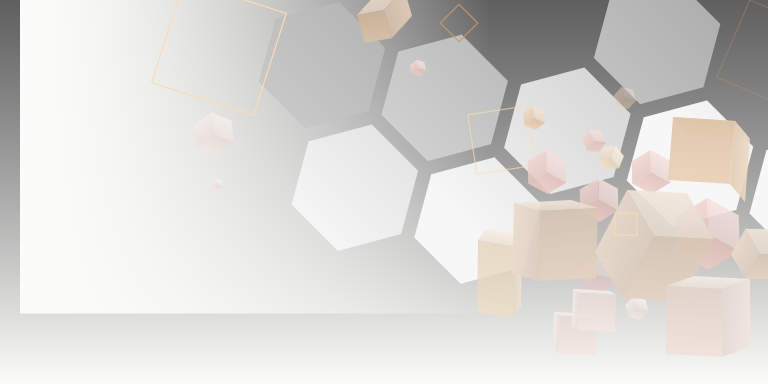
Give the GLSL for this background, as a WebGL 1 fragment shader.

```glsl
precision highp float;
uniform vec2 u_resolution;

const vec2 GRID = vec2(768.0, 384.0);  // layout units, y pointing down
const vec3 DARK = vec3(0.375);
const vec3 PALE = vec3(0.985, 0.985, 0.98);
const vec3 PEACH = vec3(0.89, 0.79, 0.68);
const vec3 CREAM = vec3(0.91, 0.85, 0.76);
const vec3 SAND = vec3(0.87, 0.8, 0.73);
const vec3 PINK = vec3(0.9, 0.77, 0.74);
const vec3 BLUSH = vec3(0.93, 0.88, 0.86);
const vec3 GOLD = vec3(0.98, 0.86, 0.71);
const vec3 COPPER = vec3(0.78, 0.6, 0.44);
const vec2 PANEL_X = vec2(20.0, 490.0);
const float PANEL_BOTTOM = 313.5;
const vec2 HEX_ORIGIN = vec2(322.0, 65.0);
const float HEX_STEP = 127.0;
const float HEX_APOTHEM = 56.7;
const float THIRD_TURN = 2.0944;

vec2 pos;
vec3 color;
float pixel;

float coverage(float inset) { return clamp(inset / pixel + 0.5, 0.0, 1.0); }
float cross2(vec2 a, vec2 b) { return a.x * b.y - a.y * b.x; }
vec2 heading(float angle) { return vec2(cos(angle), sin(angle)); }

// Translucent parallelogram spanned by u and v from a corner
void facet(vec2 corner, vec2 u, vec2 v, vec3 tint, float alpha) {
  vec2 d = pos - corner;
  float area = cross2(u, v);
  vec2 q = vec2(cross2(d, v), cross2(u, d)) / area;
  vec2 inset = (0.5 - abs(q - 0.5)) * abs(area) / vec2(length(v), length(u));
  color = mix(color, tint + 0.05 * (q.y - 0.5), alpha * coverage(min(inset.x, inset.y)));
}

// Box around its nearest corner: top, side, then front
void box(vec2 corner, vec2 u, vec2 v, vec2 w, vec3 tint, float alpha) {
  facet(corner, u, w, mix(tint, PALE, 0.4), alpha);
  facet(corner, v, w, mix(tint, PALE, 0.18), alpha);
  facet(corner, u, v, tint, alpha);
}

// Regular cube along its diagonal
void cube(vec2 center, float size, float angle, vec3 tint, float alpha) {
  box(center, size * heading(angle), size * heading(angle + THIRD_TURN),
      size * heading(angle - THIRD_TURN), tint, alpha);
}

// Thin tilted square frame
void frame(vec2 center, float halfSide, float angle, vec3 tint, float alpha) {
  vec2 axis = heading(angle);
  vec2 d = pos - center;
  vec2 q = abs(vec2(dot(d, axis), cross2(axis, d)));
  color = mix(color, tint, alpha * coverage(0.6 - abs(max(q.x, q.y) - halfSide)));
}

// Vertical gradient with a panel fading to the right
void backdrop() {
  color = mix(DARK, PALE, pow(pos.y / GRID.y, 1.08));
  float fade = clamp((pos.x - PANEL_X.x) / (PANEL_X.y - PANEL_X.x), 0.0, 1.0);
  float inset = min(pos.x - PANEL_X.x, PANEL_BOTTOM - pos.y);
  color = mix(color, PALE, (1.0 - pow(fade, 1.75)) * coverage(inset));
}

// Tilted honeycomb with only some cells filled
void honeycomb() {
  vec2 a = heading(0.2618);
  vec2 b = a.yx;
  for (int row = -1; row <= 1; row++) {
    for (int column = 0; column < 5; column++) {
      float i = float(column);
      float j = float(row);
      bool filled = row == 0 || (row == 1 && column < 2) || (row == -1 && column == 3);
      vec2 q = pos - HEX_ORIGIN - HEX_STEP * (i * a + j * b);
      float d = max(max(abs(dot(q, a)), abs(dot(q, b))), abs(dot(q, b - a)));
      float shade = 0.75 + 0.03 * i + 0.07 * max(i - 1.0, 0.0);
      shade += 0.22 * j - 0.04 * j * j + 0.0004 * (q.y - q.x);
      if (filled) color = mix(color, vec3(min(shade, 0.97)), coverage(HEX_APOTHEM - d));
    }
  }
}

// Small and distant cubes
void scatterCubes() {
  for (int k = 0; k < 3; k++) {
    float t = float(k);
    cube(vec2(547.0 + 52.0 * t, 172.0 + 28.0 * sin(1.57 * t)), 22.0, 0.5, PINK, 0.85);
  }
  cube(vec2(597, 275), 20.0, 0.2, PINK, 0.5);
  cube(vec2(708, 234), 36.0, 0.5, PINK, 0.85);
  cube(vec2(214, 134), 22.0, 0.4, BLUSH, 0.75);
  cube(vec2(217, 185), 6.5, 0.2, BLUSH, 0.7);
  cube(vec2(418, 68), 8.5, 0.3, PINK, 0.9);
  cube(vec2(534, 118), 12.0, 0.4, PEACH, 0.95);
  cube(vec2(594, 141), 12.0, 0.1, PINK, 0.9);
  cube(vec2(611, 158), 13.0, 0.9, CREAM, 0.95);
  cube(vec2(625, 98), 11.5, 0.2, PEACH, 0.45);
  cube(vec2(637, 308), 12.0, 0.3, BLUSH, 0.85);
  cube(vec2(760, 254), 29.0, 0.0, SAND, 0.9);
}

// Large boxes in front
void nearBoxes() {
  box(vec2(384, 10), vec2(-27, 5), vec2(8, 28), vec2(20, -22), PEACH * 0.92, 0.95);
  box(vec2(735, 121), vec2(-62, -4), vec2(-5, 63), vec2(15, 18), PEACH, 0.9);
  box(vec2(514, 246), vec2(-36, -6), vec2(-1, 72), vec2(8, -11), CREAM, 0.8);
  box(vec2(541, 211), vec2(57, -3), vec2(-2, 70), vec2(-27, -8), SAND, 0.92);
  box(vec2(654, 236), vec2(60, 3), vec2(-32, 62), vec2(-27, -46), SAND, 0.88);
  box(vec2(722, 289), vec2(-56, -3), vec2(0, 68), vec2(28, -10), mix(SAND, BLUSH, 0.7), 0.85);
  for (int k = 0; k < 2; k++)
    box(vec2(560, 316) + float(k) * vec2(19, -23), vec2(37, 2), vec2(-1, 37), vec2(-6, -4), BLUSH, 0.88);
}

void main() {
  pos = gl_FragCoord.xy / u_resolution * GRID;
  pos.y = GRID.y - pos.y;
  pixel = GRID.y / u_resolution.y;
  backdrop();
  honeycomb();
  frame(vec2(219, 48), 53.5, 0.31, GOLD, 1.0);
  frame(vec2(459, 23), 13.2, 0.785, COPPER, 0.9);
  frame(vec2(502, 140), 30.0, -0.15, GOLD, 0.65);
  frame(vec2(772, 55), 42.0, 0.4, COPPER, 0.3);
  scatterCubes();
  nearBoxes();
  frame(vec2(626, 224), 11.0, 0.0, GOLD, 0.8);
  gl_FragColor = vec4(color, 1.0);
}
```
